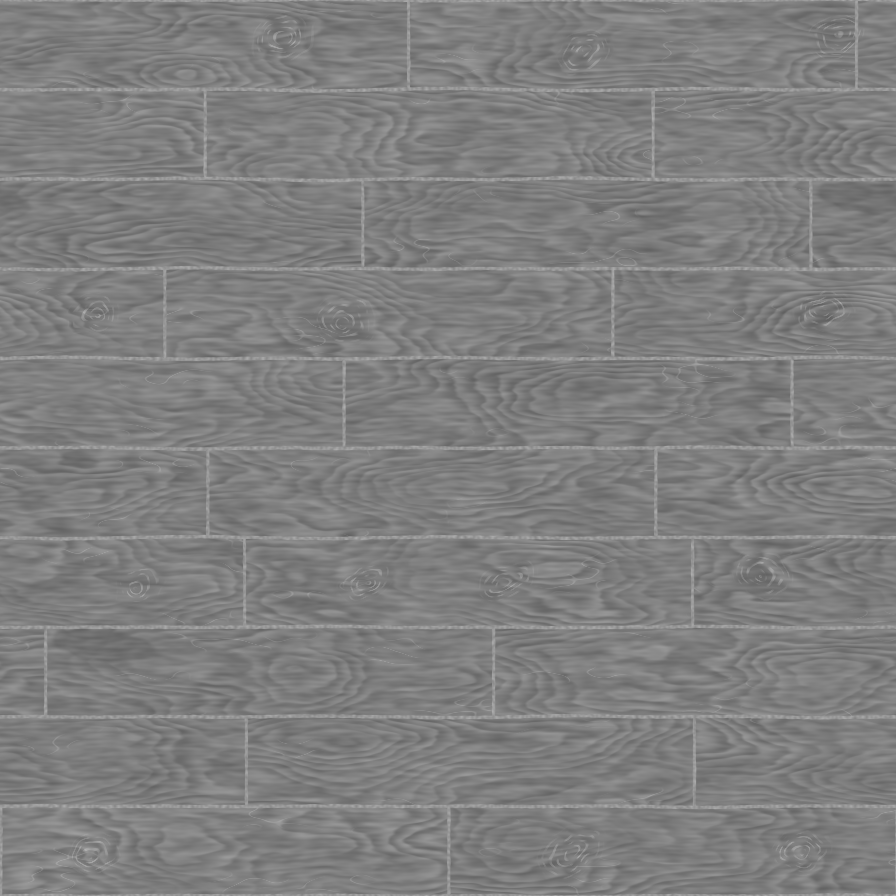
This texture is drawn by a three.js fragment shader. Its source:

```glsl
// Grey wood planks in ten staggered rows, with arched grain, knots and pale speckled seams.
varying vec2 vUv;

float hash(vec2 p) {
  vec3 q = fract(vec3(p.xyx) * 0.1031);
  q += dot(q, q.yzx + 33.33);
  return fract((q.x + q.y) * q.z);
}

vec2 gradient(vec2 cell) {
  float angle = 6.2832 * hash(cell);
  return vec2(cos(angle), sin(angle));
}

float noise(vec2 p) {
  vec2 i = floor(p), f = fract(p);
  vec2 u = f * f * f * (f * (f * 6.0 - 15.0) + 10.0);
  vec2 e = vec2(1.0, 0.0);
  float low = mix(dot(gradient(i), f), dot(gradient(i + e), f - e), u.x);
  float high = mix(dot(gradient(i + e.yx), f - e.yx), dot(gradient(i + 1.0), f - 1.0), u.x);
  return mix(low, high, u.y);
}

float pick(vec4 values, float index) {
  return dot(values, vec4(equal(vec4(0.0, 1.0, 2.0, 3.0), vec4(index))));
}

// Position of the first butt joint in each row, counted from the top
float jointOffset(float row) {
  return pick(vec4(0.456, 0.229, 0.405, 0.184), row)
       + pick(vec4(0.384, 0.232, 0.273, 0.051), row - 4.0)
       + pick(vec4(0.275, 0.001, 0.0, 0.0), row - 8.0);
}

// Growth rings: slow brightening that ends in a soft dark edge
float growthRings(vec2 p, vec2 seed) {
  vec2 center = vec2(0.08 + 0.34 * hash(seed + 3.0), 0.02 + 0.06 * hash(seed + 7.0));
  vec2 d = (p - center) * vec2(1.0, 3.2);
  float phase = 24.0 * length(d) + 5.0 * noise(p * vec2(6.0, 20.0) + seed)
              + 0.8 * noise(p * vec2(18.0, 60.0) + seed) + 0.25 * noise(p * vec2(40.0, 170.0));
  float s = fract(phase);
  return smoothstep(0.0, 0.72, s) - smoothstep(0.72, 1.0, s) - 0.5;
}

// Pale, broken rings of the knots scattered along every third row
float knots(vec2 p, float row) {
  float light = 0.0;
  for (int k = 0; k < 4; k++) {
    vec2 id = vec2(float(k) + 11.0, row + 5.0);
    float x = (float(k) + 0.25 + 0.5 * hash(id)) * 0.25;
    vec2 d = vec2(fract(p.x - x + 0.5) - 0.5, p.y - 0.04 - 0.02 * hash(id + 9.0));
    d.x += d.y * (hash(id + 4.0) - 0.3) * 0.8;
    d += 0.008 * vec2(noise(p * 45.0 + id), noise(p * 45.0 - id));
    float r = length(d * vec2(1.0, 1.1 + 0.3 * hash(id + 2.0)));
    float size = mix(0.022, 0.036, hash(id + 6.0));
    float rings = smoothstep(0.1, 0.9, sin(r * 950.0 + 4.0 * noise(p * 40.0 + id)));
    float broken = smoothstep(-0.2, 0.3, noise(p * vec2(90.0, 120.0) + id));
    float present = step(0.2, hash(id + 15.0));
    light += present * (1.0 - smoothstep(size * 0.5, size * 1.25, r)) * (rings * broken - 0.15);
  }
  return light * step(mod(row, 3.0), 0.5);
}

void main() {
  // Rows run downward; the seams wander slightly
  float t = (1.0 - vUv.y) * 10.0 + 0.03 * noise(vUv * vec2(7.0, 10.0));
  float row = mod(floor(t), 10.0);
  float along = (vUv.x - jointOffset(row)) * 2.0;
  float plank = mod(floor(along), 2.0);
  vec2 p = vec2(fract(along) * 0.5, fract(t) * 0.1);
  vec2 seed = vec2(plank * 17.0 + 5.0, row * 13.0 + 2.0);

  // Plank tone, cloudy patches and growth rings
  float shade = 0.492 + 0.018 * (hash(seed) - 0.5);
  shade += 0.035 * noise(p * vec2(8.0, 24.0) + seed);
  float strength = 0.7 + 0.9 * noise(p * vec2(7.0, 16.0) + seed + 40.0);
  shade += 0.09 * clamp(strength, 0.2, 1.1) * growthRings(p, seed);

  // Dark leaf-shaped heartwood in a few planks
  float hasLeaf = step(abs(mod(row, 5.0) - 2.0), 0.5) * step(abs(plank - step(row, 4.0)), 0.5);
  vec2 leaf = (p - vec2(0.064, 0.02)) / vec2(0.062, 0.018);
  leaf.y -= 0.35 * leaf.x;
  float leafMask = hasLeaf * (1.0 - smoothstep(0.82, 1.05, length(leaf) + 0.2 * noise(p * 50.0)));
  shade = mix(shade, 0.425, 0.8 * leafMask);

  // Fine fibres along the plank
  vec2 bent = p + vec2(0.0, 0.004 * noise(p * vec2(12.0, 20.0) + seed));
  shade += 0.06 * noise(bent * vec2(22.0, 210.0) + seed);
  shade += 0.05 * noise(bent * vec2(55.0, 240.0) - seed);
  shade += 0.035 * noise(bent * vec2(14.0, 100.0) + seed);

  // Knots and sparse pale scratches
  vec2 rowPoint = vec2(vUv.x, p.y);
  shade += 0.12 * knots(rowPoint, row);
  float scratch = 1.0 - smoothstep(0.0, 0.05, abs(noise(p * vec2(28.0, 75.0) + seed)));
  float worn = smoothstep(0.22, 0.42, noise(p * vec2(9.0, 28.0) + seed + 70.0));
  shade += 0.07 * scratch * worn;

  // Pale speckled seams between rows and at butt joints
  float rowGap = abs(fract(t + 0.5) - 0.5) * 0.1;
  float jointGap = abs(fract(along + 0.5) - 0.5) * 0.5 + 0.0005 * noise(vUv * 60.0);
  float gap = min(rowGap, jointGap + 0.0002) + 0.0006 * noise(vUv * 150.0);
  float seam = 1.0 - smoothstep(0.0011, 0.0027, gap);
  float speckle = 0.61 + 0.13 * noise(vUv * 230.0);
  shade = mix(shade, speckle, 0.92 * seam);

  gl_FragColor = vec4(vec3(shade), 1.0);
}
```
